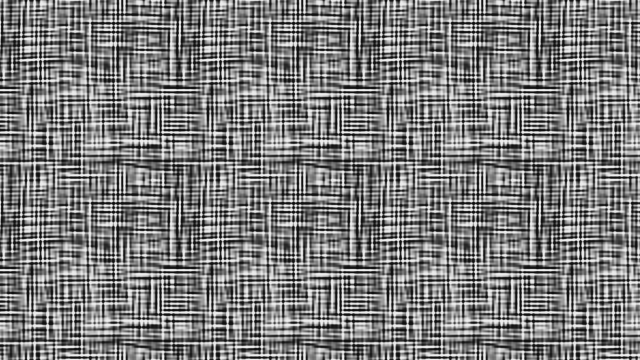
This pattern is drawn by a Shadertoy shader. Its source:

```glsl
#define TILES_DOWN 2.0
#define STRANDS 84.0
#define SWAY 0.014
#define RIDGE 0.08
#define SEPARATION 0.31
#define CONTRAST 2.2
#define DARK vec3(0.06)
#define LIGHT vec3(0.93)
#define SAMPLES 2

const float PI = 3.1415927;

float hash(vec2 cell, float seed) {
    uvec3 v = uvec3(cell, seed) * uvec3(73857u, 193491u, 83493u);
    uint h = v.x ^ (v.y << 3) ^ (v.z << 7);
    h = (h ^ (h >> 15)) * 739393u;
    h = (h ^ (h >> 13)) * 961749u;
    h ^= h >> 16;
    return float(h & 0xffffu) / 65535.0;
}

// Value noise that wraps on the unit square
float tileNoise(vec2 p, vec2 cells, float seed) {
    p *= cells;
    vec2 i = floor(p);
    vec2 f = fract(p);
    f = f * f * (3.0 - 2.0 * f);
    vec2 a = mod(i, cells);
    vec2 b = mod(i + 1.0, cells);
    return mix(mix(hash(a, seed), hash(vec2(b.x, a.y), seed), f.x),
               mix(hash(vec2(a.x, b.y), seed), hash(b, seed), f.x), f.y);
}

// Long and short streaks of tone along x
float streaks(vec2 p, float seed) {
    float longStreak = tileNoise(p, vec2(5.0, STRANDS), seed + 11.0);
    float shortStreak = tileNoise(p, vec2(14.0, STRANDS), seed + 23.0);
    return mix(longStreak, shortStreak, 0.38) - 0.5;
}

// Strands set apart from their neighbours, centred on zero
float threads(vec2 p, float seed) {
    p.y += SWAY * (tileNoise(p, vec2(3.0), seed) - 0.5);
    vec2 next = vec2(0.0, 1.0 / STRANDS);
    float beside = streaks(p + next, seed) + streaks(p - next, seed);
    float ridge = cos(PI * STRANDS * p.y);
    return streaks(p, seed) - SEPARATION * beside + RIDGE * ridge;
}

// Crossed threads; patches favour one direction or the other
float weave(vec2 p) {
    float patches = smoothstep(0.2, 0.8, tileNoise(p, vec2(6.0), 5.0));
    float across = mix(0.32, 0.62, patches);
    float tone = mix(threads(p.yx, 41.0), threads(p, 73.0), across);
    return smoothstep(0.0, 1.0, tone * CONTRAST + 0.5);
}

void mainImage(out vec4 fragColor, in vec2 fragCoord) {
    float tone = 0.0;
    for (int y = 0; y < SAMPLES; y++) {
        for (int x = 0; x < SAMPLES; x++) {
            vec2 offset = (vec2(x, y) + 0.5) / float(SAMPLES) - 0.5;
            tone += weave(fract((fragCoord + offset) / iResolution.y * TILES_DOWN));
        }
    }
    tone /= float(SAMPLES * SAMPLES);
    fragColor = vec4(mix(DARK, LIGHT, tone), 1.0);
}
```
